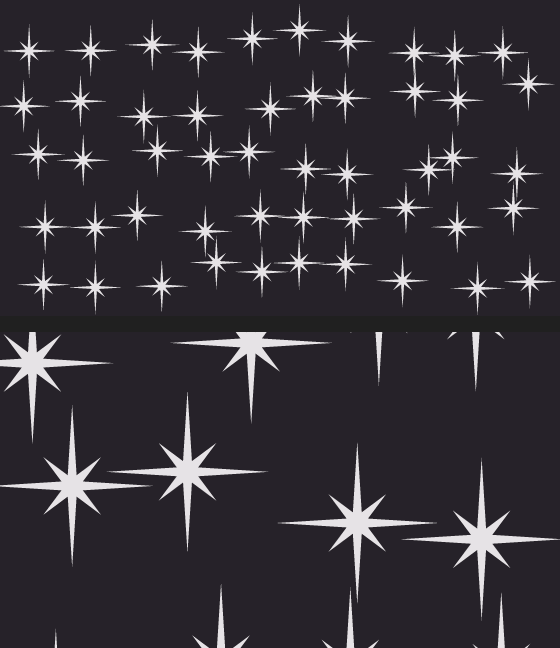
Top, the full canvas; bottom, a detail of the centre.
Give the GLSL for this pattern, as a Shadertoy shader.

```glsl
// Pale eight-pointed sparkles scattered over a dark violet-grey ground.

float hash(vec2 p) {
    return fract(sin(dot(p, vec2(127.1, 311.7))) * 43758.5453);
}

// Positive when p lies to the left of the line from a to b.
float side(vec2 a, vec2 b, vec2 p) {
    vec2 u = b - a, v = p - a;
    return u.x * v.y - u.y * v.x;
}

// 1 inside a star with four long axis points and four short diagonal ones.
float star(vec2 p) {
    p = abs(p);
    if (p.y > p.x) p = p.yx;
    vec2 longTip = vec2(0.086, 0.0);
    vec2 notch = 0.0122 * vec2(0.924, 0.383);
    vec2 shortTip = vec2(0.0305);
    return step(0.0, max(side(longTip, notch, p), side(notch, shortTip, p)));
}

// Star coverage of one pixel, averaged over a 4 x 4 sample grid.
float starCoverage(vec2 p, float pixel) {
    if (max(abs(p.x), abs(p.y)) > 0.086 + pixel) return 0.0;
    float sum = 0.0;
    for (int i = 0; i < 16; i++) {
        vec2 offset = (vec2(i % 4, i / 4) - 1.5) / 4.0;
        sum += star(p + offset * pixel);
    }
    return sum / 16.0;
}

void mainImage(out vec4 fragColor, in vec2 fragCoord) {
    float pixel = 1.0 / iResolution.y;
    vec2 p = fragCoord * pixel;

    // Jittered grid, inset so that the stars stay on the canvas.
    vec2 count = vec2(10.0, 5.0);
    vec2 inset = vec2(0.045);
    vec2 cellSize = (iResolution.xy * pixel - 2.0 * inset) / count;
    vec2 home = floor((p - inset) / cellSize);

    float coverage = 0.0;
    for (int y = -1; y <= 1; y++) {
        for (int x = -1; x <= 1; x++) {
            vec2 cell = home + vec2(x, y);
            if (any(lessThan(cell, vec2(0.0))) || any(greaterThanEqual(cell, count))) continue;
            vec2 jitter = vec2(hash(cell + 3.7), hash(cell + 19.3)) - 0.5;
            vec2 center = inset + (cell + 0.5) * cellSize + 0.11 * jitter;
            coverage = max(coverage, starCoverage(p - center, pixel));
        }
    }

    vec3 ground = vec3(0.15, 0.135, 0.16);
    vec3 silver = vec3(0.90, 0.89, 0.90);
    fragColor = vec4(mix(ground, silver, coverage), 1.0);
}
```
